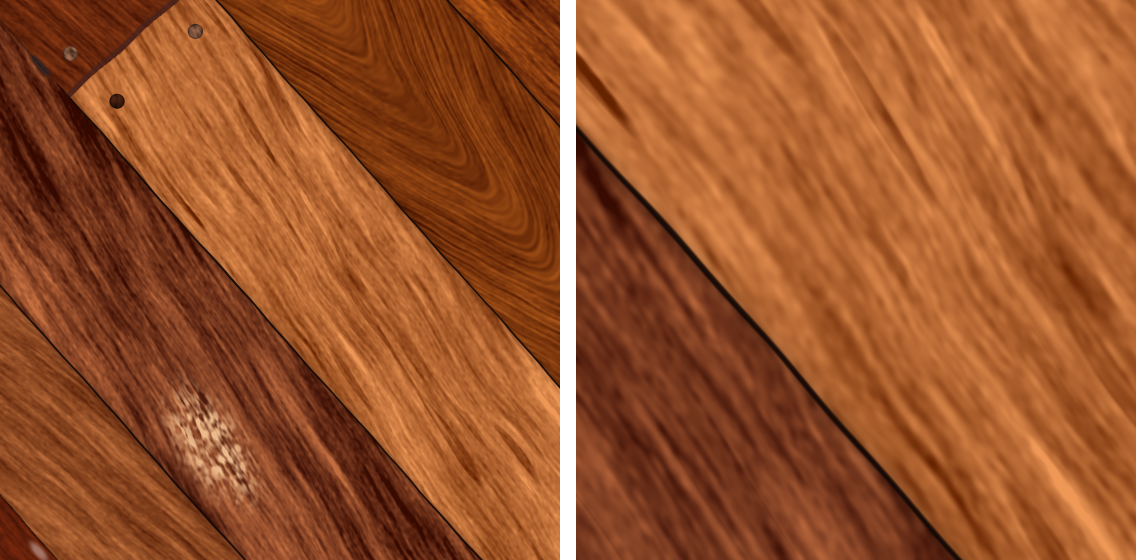
Left, the full canvas; right, a detail of the centre.
Write a Shadertoy shader that draws this texture.

```glsl
// Diagonal hardwood floor boards: one pale board with plugs among darker ones.
// Each board stretches signed cellular noise into long fibres along its grain;
// the upper right board bends them into arches, and a glare lies on the dark board.

vec3 hash3(vec2 cell) {
    vec3 q = fract(cell.xyx * vec3(0.1031, 0.1030, 0.0973));
    q += dot(q, q.yxz + 33.33);
    return fract((q.xxy + q.yzz) * q.zyx);
}

// Cellular noise: soft bumps of random sign around jittered cell points
float cellNoise(vec2 p) {
    vec2 base = floor(p);
    float sum = 0.0;
    for (int j = -1; j <= 1; j++)
    for (int i = -1; i <= 1; i++) {
        vec2 cell = base + vec2(i, j);
        vec3 h = hash3(cell);
        vec2 d = p - cell - h.xy;
        float k = max(0.0, 1.0 - dot(d, d));
        sum += k * k * k * (2.0 * h.z - 1.0);
    }
    return sum;
}

float inside(float dist, float soft) {
    return 1.0 - smoothstep(-soft, soft, dist);
}

void mainImage(out vec4 fragColor, in vec2 fragCoord) {
    vec2 p = fragCoord / iResolution.y;
    float soft = max(0.0011, 0.7 / iResolution.y);

    // u runs along the boards, v across them
    float u = dot(p, vec2(0.665, -0.747));
    float v = dot(p, vec2(0.747, 0.665));
    v += 0.0007 * sin(u * 17.0) + 0.0004 * sin(u * 61.0 + 1.0);
    float end = u + 0.535 + 0.0015 * sin(v * 47.0);
    bool beyondEnd = end < 0.0 && v > 0.642 && v < 0.953;

    // Board colours, grain tilt, contrast and noise seed
    vec3 dark = vec3(0.20, 0.05, 0.01), light = vec3(0.46, 0.15, 0.05);
    float tilt = 0.0, contrast = 1.0, seed = 3.0;
    bool darkBoard = v > 0.326 && v < 0.642;
    bool paleBoard = v > 0.642 && v < 0.953 && !beyondEnd;
    bool archBoard = v > 0.953 && v < 1.26;
    if (beyondEnd) {
        dark = vec3(0.26, 0.07, 0.01); light = vec3(0.58, 0.25, 0.09);
        tilt = -0.12; seed = 47.0;
    } else if (paleBoard) {
        dark = vec3(0.45, 0.18, 0.03); light = vec3(0.87, 0.54, 0.30);
        tilt = 0.13; contrast = 0.85; seed = 11.0;
    } else if (darkBoard) {
        dark = vec3(0.26, 0.07, 0.02); light = vec3(0.71, 0.39, 0.22);
        tilt = 0.18; contrast = 1.1; seed = 23.0;
    } else if (archBoard) {
        dark = vec3(0.33, 0.11, 0.01); light = vec3(0.69, 0.35, 0.10);
        contrast = 0.7; seed = 31.0;
    } else if (v > 1.26) {
        dark = vec3(0.29, 0.08, 0.01); light = vec3(0.70, 0.34, 0.09);
        tilt = -0.10; seed = 59.0;
    } else if (v > 0.077) {
        dark = vec3(0.35, 0.13, 0.03); light = vec3(0.74, 0.43, 0.23);
        tilt = -0.14; contrast = 0.85; seed = 71.0;
    }

    // Grain coordinate w: constant along a fibre
    float bend = cellNoise(vec2(u * 4.0, v * 7.0) + seed);
    float w = v + tilt * u + 0.012 * bend;
    w += 0.0022 * cellNoise(vec2(u * 14.0, v * 26.0) + seed);
    float across = v - 1.085 + 0.02 * bend;
    float arch = u + 3.2 * sqrt(across * across + 0.0008) + 0.07 * bend;
    if (archBoard) w = 0.3 * arch + 0.0025 * cellNoise(vec2(u * 16.0, v * 28.0));

    // Grain layers, from broad bands to pores, with thin dark veins
    float broad = cellNoise(vec2(u * 3.0, w * 15.0) + seed);
    float streak = cellNoise(vec2(u * 4.0, w * 58.0) + seed);
    float fine = cellNoise(vec2(u * 9.0, w * 135.0) + seed);
    float fibre = cellNoise(vec2(u * 26.0, w * 210.0) + seed);
    float pores = cellNoise(vec2(u * 120.0, w * 230.0) + seed);
    float vein = 1.0 - smoothstep(0.0, 0.11, abs(cellNoise(vec2(u * 2.5, w * 36.0) + seed + 9.0)));
    float tone = 0.22 * broad + 0.27 * streak + 0.29 * fine + 0.22 * fibre + 0.15 * pores;
    tone = 0.55 + contrast * (tone - 0.13 * vein * (0.6 + streak));

    if (paleBoard) {
        // Sparse narrow spindles
        float spindle = cellNoise(vec2(u * 6.0, w * 62.0) + 140.0);
        tone += 0.10 - 0.38 * smoothstep(0.42, 0.7, spindle);
    }
    if (darkBoard) {
        // Heartwood blotches, deepest along the right edge
        float blotch = cellNoise(vec2(u * 4.0, w * 18.0) + 90.0);
        tone -= 0.26 * smoothstep(0.10, 0.5, blotch + 0.25 * fine);
        tone -= 0.15 * smoothstep(0.54, 0.64, v);
    }
    if (archBoard) {
        // Growth rings following the arches
        float rings = sin(w * 640.0 + 2.0 * broad) + 0.6 * sin(w * 1010.0 + 2.0);
        tone += 0.12 * rings * (0.7 + 0.7 * bend) - 0.03;
    }
    vec3 col = mix(dark, light, clamp(tone, -0.12, 1.15));

    // Violet sheen and speckled glare on the dark board
    vec2 g = vec2(u - 0.097, v - 0.420 + 0.1 * (u - 0.097));
    float sheen = exp(-dot(g, g) * 14.0);
    if (darkBoard) col = mix(col, vec3(0.58, 0.33, 0.23), 0.20 * sheen);
    float speckle = cellNoise(vec2(u * 75.0, w * 120.0) + 200.0);
    float spot = 1.0 - smoothstep(0.4, 1.2, length(g / vec2(0.135, 0.066)) + 0.2 * streak);
    float sparkle = 0.42 + 0.75 * speckle + 0.4 * fibre + 0.3 * pores;
    col = mix(col, vec3(0.95, 0.76, 0.57), spot * clamp(sparkle, 0.0, 0.95));
    float glint = inside(length(vec2(u - 0.035, v - 0.062) / vec2(0.030, 0.011)) - 0.7, 0.4);
    col = mix(col, vec3(0.76, 0.60, 0.54), 0.7 * glint);

    // Seams: a faint shadow with a thin black gap
    float gap = 0.0, shade = 0.0;
    for (int i = 0; i < 5; i++) {
        float at = i == 0 ? 0.077 : i == 1 ? 0.326 : i == 2 ? 0.642 : i == 3 ? 0.953 : 1.262;
        float d = abs(v - at);
        float strength = i == 2 && end < 0.0 ? 0.3 : i == 0 ? 0.5 : 0.92;
        gap = max(gap, strength * inside(d - 0.0015 - 0.0006 * streak, soft));
        shade = max(shade, strength * exp(-d * 220.0));
    }
    float worn = inside(abs(v - 1.268) - 0.002, 0.002) * smoothstep(0.1, 0.5, fine);
    col = mix(col, vec3(0.62, 0.42, 0.32), 0.6 * worn);
    col *= 1.0 - 0.28 * shade;

    // Sawn end of the pale board and the chipped slot behind it
    float span = inside(abs(v - 0.7975) - 0.1555, soft);
    float sawn = inside(abs(end + 0.005) - 0.005, 0.003) * span;
    col = mix(col, vec3(0.27, 0.13, 0.11), 0.75 * sawn);
    float slot = inside(length(vec2(u + 0.614, v - 0.642) / vec2(0.026, 0.008)) - 0.9 + 0.4 * fine, 0.2);
    col = mix(col, vec3(0.20, 0.14, 0.14), 0.85 * slot);
    col = mix(col, vec3(0.07, 0.025, 0.015), gap);

    // Round plugs: two in the pale board, one beyond its end
    for (int i = 0; i < 3; i++) {
        vec2 centre = i == 2 ? vec2(-0.592, 0.696) : vec2(-0.473, 0.700 + 0.1875 * float(i));
        float r = length(vec2(u, v) - centre);
        vec3 plug = i == 0 ? vec3(0.23, 0.10, 0.05) : vec3(0.50, 0.33, 0.24);
        plug *= 1.0 + 0.4 * speckle + 0.3 * pores;
        plug *= 1.0 - 0.45 * smoothstep(0.009, 0.014, r);
        col = mix(col, plug, inside(r - 0.0135, soft));
    }
    fragColor = vec4(clamp(col, 0.0, 1.0), 1.0);
}
```
